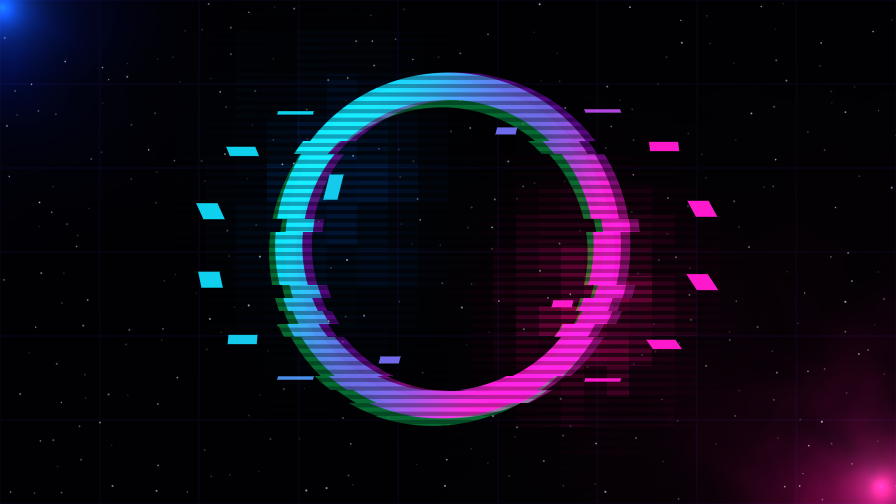
Write a Shadertoy shader that draws this background.

```glsl
// Glitched neon ring with stray shards, blocky halos, corner lights and stars.

const vec3 CYAN = vec3(0.06, 0.82, 0.93);
const vec3 VIOLET = vec3(0.43, 0.42, 0.92);
const vec3 MAGENTA = vec3(1.0, 0.10, 0.80);
const vec3 GREEN = vec3(0.02, 0.42, 0.20);
const vec3 PURPLE = vec3(0.32, 0.03, 0.50);
const float PI = 3.14159;

float hash(vec2 p) {
    vec3 q = fract(vec3(p.xyx) * 0.1031);
    q += dot(q, q.yzx + 33.33);
    return fract((q.x + q.y) * q.z);
}

// Diagonal three-stop colour ramp, q is relative to the ring centre
vec3 neon(vec2 q) {
    float t = clamp(0.5 + dot(q, vec2(1.15, -0.7)), 0.0, 1.0);
    return t < 0.5 ? mix(CYAN, VIOLET, smoothstep(0.1, 0.5, t))
                   : mix(VIOLET, MAGENTA, smoothstep(0.5, 0.85, t));
}

float ring(vec2 q, float radius, float halfWidth, float aa) {
    return 1.0 - smoothstep(-aa, aa, abs(length(q) - radius) - halfWidth);
}

// Box whose sides lean by skew
float shard(vec2 q, vec2 halfSize, float skew, float aa) {
    q.x -= q.y * skew;
    vec2 d = abs(q) - halfSize;
    return 1.0 - smoothstep(-aa, aa, max(d.x, d.y));
}

float smoke(vec2 p) {
    float sum = 0.0, amp = 0.5;
    for (int i = 0; i < 4; i++) {
        sum += amp * sin(p.x + 1.7 * sin(p.y)) * sin(p.y + 1.3 * sin(p.x));
        p = mat2(1.6, 1.2, -1.2, 1.6) * p + 2.3;
        amp *= 0.5;
    }
    return 0.5 + 0.5 * sum;
}

float stars(vec2 p, float cells, float aa) {
    vec2 id = floor(p * cells);
    vec2 spot = 0.15 + 0.7 * vec2(hash(id + 3.1), hash(id + 17.7));
    float d = length(fract(p * cells) - spot) / cells;
    float size = 0.0012 + 0.0008 * hash(id + 41.0);
    float lit = step(0.55, hash(id + 8.0)) * mix(0.15, 0.8, pow(hash(id + 29.0), 2.0));
    return lit * (1.0 - smoothstep(size - aa, size + aa, d));
}

float gridLines(vec2 p, vec2 period, float aa) {
    vec2 d = abs(fract(p / period + 0.5) - 0.5) * period;
    return 1.0 - smoothstep(0.0005, 0.0015 + aa, min(d.x, d.y));
}

// Halo quantised into cells of uneven brightness
float blockGlow(vec2 p, vec2 centre, vec2 spread, vec2 cell) {
    vec2 id = floor(p / cell);
    vec2 d = ((id + 0.5) * cell - centre) / spread;
    return exp(-dot(d, d)) * mix(0.35, 1.0, hash(id + 5.0));
}

void mainImage(out vec4 fragColor, in vec2 fragCoord) {
    float aa = 0.7 / iResolution.y;
    vec2 p = fragCoord / iResolution.y;
    vec2 corner = vec2(iResolution.x / iResolution.y, 0.0);
    vec2 q = p - vec2(0.5 * corner.x, 0.513);
    float scan = smoothstep(-0.35, 0.35, sin(p.y * 2.0 * PI * 60.0));

    // Backdrop
    vec3 col = vec3(0.004, 0.004, 0.010);
    col += vec3(0.018, 0.010, 0.055) * gridLines(p, vec2(corner.x / 9.0, 1.0 / 6.0), aa);
    col += vec3(0.8, 0.85, 0.9) * stars(p, 21.0, aa);

    // Corner lights
    float haze = smoke(p * 9.0);
    float blueDist = length(p - vec2(0.005, 0.985));
    float pinkDist = length(p - corner - vec2(-0.03, 0.035));
    col += vec3(0.01, 0.06, 0.55) * exp(-blueDist * 9.0) * (0.4 + haze);
    col += vec3(0.10, 0.45, 0.75) * exp(-blueDist * 24.0);
    col += vec3(0.62, 0.01, 0.34) * exp(-pinkDist * 7.0) * (0.2 + 1.3 * haze);
    col += vec3(0.75, 0.25, 0.55) * exp(-pinkDist * 24.0);

    // Blocky halos
    float lines = mix(0.35, 1.0, scan);
    col += vec3(0.0, 0.13, 0.30) * lines * blockGlow(q, vec2(-0.23, 0.10), vec2(0.15, 0.21), vec2(0.06, 0.085));
    col += vec3(0.60, 0.01, 0.30) * lines * blockGlow(q, vec2(0.29, -0.12), vec2(0.14, 0.17), vec2(0.045, 0.06));

    // Ring with colour ghosts, some rows pushed sideways
    float row = floor(q.y / 0.026);
    float push = step(0.72, hash(vec2(row, 7.0))) * (hash(vec2(row, 2.0)) - 0.5) * 0.045;
    vec2 r = q - vec2(push, 0.0);
    float tone = mix(0.68, 1.0, scan);
    vec3 ghosts = GREEN * ring(r + vec2(0.012, 0.015), 0.316, 0.027, aa);
    ghosts += mix(PURPLE, MAGENTA * 0.55, smoothstep(0.0, 0.3, q.x - q.y))
            * ring(r - vec2(0.019, 0.0), 0.316, 0.027, aa);
    col = max(col, ghosts * tone);
    float flare = 1.0 + 0.2 * abs(dot(normalize(q + 1e-5), vec2(0.8, -0.6)));
    col = mix(col, neon(q) * tone * flare, 0.92 * ring(r, 0.316, 0.027, aa));

    // Shards: an arc on either side, thick in the middle and thin at the ends
    for (int i = 0; i < 12; i++) {
        float k = mod(float(i), 6.0);
        float side = i < 6 ? -1.0 : 1.0;
        float bump = sin(PI * (k + 0.3) / 5.6);
        float angle = radians(41.0 - 16.4 * k);
        float reach = 0.385 + (side < 0.0 ? 0.095 : 0.13) * bump;
        vec2 at = reach * vec2(side * cos(angle), sin(angle));
        vec2 size = mix(vec2(0.036, 0.003), vec2(0.020, 0.017), bump * bump);
        float skew = (hash(vec2(k, side + 4.0)) - 0.6) * 1.2;
        col = mix(col, neon(at), shard(q - at, size, skew, aa));
    }

    // Small shards inside the ring
    for (int i = 0; i < 4; i++) {
        float angle = radians(153.0 - 90.0 * float(i));
        vec2 at = 0.255 * vec2(cos(angle), sin(angle));
        vec2 size = i == 0 ? vec2(0.014, 0.025) : vec2(0.020, 0.007);
        col = mix(col, neon(at), shard(q - at, size, 0.25, aa));
    }

    fragColor = vec4(min(col, 1.0), 1.0);
}
```
